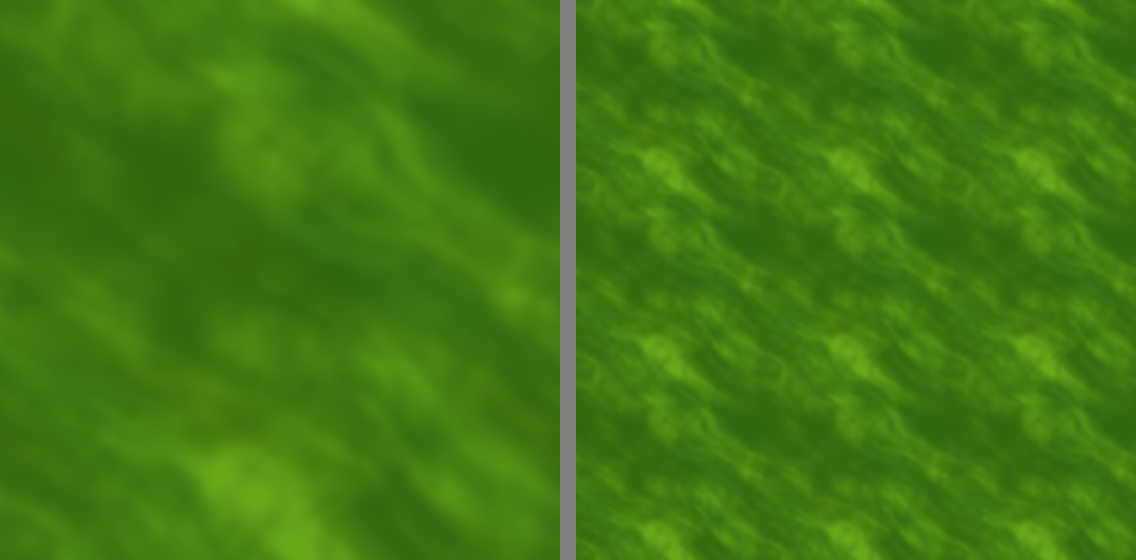
Left, the tile; right, the same tile 3 across and 3 down.
Give the GLSL for this texture, as a WebGL 1 fragment shader.

```glsl
precision highp float;

// Soft mossy green with blurred light patches that fall from upper left to lower right.
// Octaves of wrapping value noise alternate between a sheared lattice (diagonal streaks)
// and a square one (rounded blobs); a gentle warp bends both, a last noise shifts the hue.

uniform vec2 u_resolution;

const vec3 SHADE_GREEN = vec3(0.192, 0.412, 0.055);
const vec3 LIGHT_GREEN = vec3(0.360, 0.615, 0.092);
const vec3 HUE_SHIFT = vec3(0.035, 0.0, -0.015);
const vec2 STREAK_CELLS = vec2(4.0, 5.0);
const vec2 BLOB_CELLS = vec2(7.0);

float hash(vec2 cell, float seed) {
  return fract(sin(dot(cell, vec2(127.1, 311.7)) + seed * 74.7) * 43758.5453);
}

// Sampling mid-cell keeps the wrap exact despite rounding.
vec2 wrapCell(vec2 cell, vec2 period) {
  return floor(mod(cell + 0.5, period));
}

// Value noise around zero that repeats after a whole number of cells on each axis.
float wrappedNoise(vec2 p, vec2 period, float seed) {
  vec2 cell = floor(p);
  vec2 f = p - cell;
  vec2 w = f * f * f * (f * (f * 6.0 - 15.0) + 10.0);
  vec2 near = wrapCell(cell, period);
  vec2 far = wrapCell(cell + 1.0, period);
  float bottom = mix(hash(near, seed), hash(vec2(far.x, near.y), seed), w.x);
  float top = mix(hash(vec2(near.x, far.y), seed), hash(far, seed), w.x);
  return mix(bottom, top, w.y) - 0.5;
}

// Whole-number shear: keeps the tile seamless and tilts the cells diagonally.
float streakNoise(vec2 uv, vec2 cells, float seed) {
  return wrappedNoise(vec2(uv.y, uv.x + uv.y) * cells, cells, seed);
}

float blobNoise(vec2 uv, vec2 cells, float seed) {
  return wrappedNoise(uv * cells, cells, seed);
}

// Octaves of streaks with rounder blobs of an in-between size.
float patchLayers(vec2 uv, float seed) {
  float sum = 0.0;
  float weight = 0.62;
  float scale = 1.0;
  for (int i = 0; i < 3; i++) {
    float layer = seed + float(i);
    sum += weight * streakNoise(uv, STREAK_CELLS * scale, layer);
    sum += weight * 0.62 * blobNoise(uv, BLOB_CELLS * scale, layer + 30.0);
    weight *= 0.56;
    scale *= 2.0;
  }
  return sum;
}

// Periodic offset that bends the patches.
vec2 warp(vec2 uv, float amount) {
  vec2 cells = vec2(5.0);
  return uv + amount * vec2(blobNoise(uv, cells, 11.0), blobNoise(uv, cells, 12.0));
}

vec3 grassColor(float height, float hue) {
  float lift = clamp(0.55 + height * 1.13, 0.0, 1.1);
  vec3 green = mix(SHADE_GREEN, LIGHT_GREEN, lift * lift);
  return green + HUE_SHIFT * hue;
}

void main() {
  vec2 uv = gl_FragCoord.xy / u_resolution;
  vec2 bent = warp(uv, 0.06);
  float height = patchLayers(bent, 3.0);
  float hue = streakNoise(bent, STREAK_CELLS, 21.0);
  gl_FragColor = vec4(grassColor(height, hue), 1.0);
}
```
